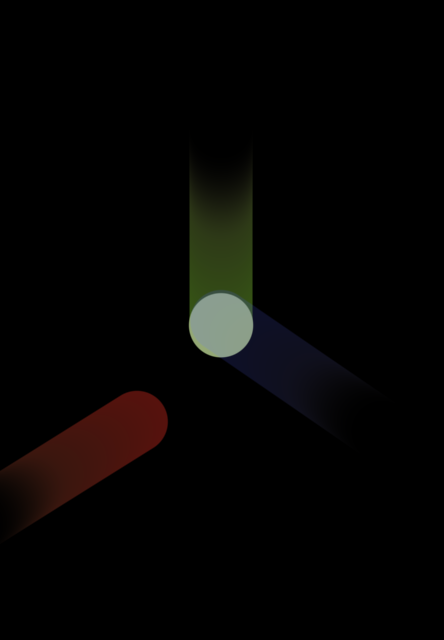
This background is drawn by a WebGL 2 fragment shader. Its source:

```glsl
#version 300 es
precision highp float;
// Three fading light trails on black, with a pale disc where two of them meet.

uniform vec2 u_resolution;
out vec4 fragColor;

// Soft coverage of a shape from its signed distance.
float coverage(float dist) {
    float edge = 1.0 / u_resolution.y;
    return 1.0 - smoothstep(-edge, edge, dist);
}

// Trail swept by a disc: rgb is its light, a is its coverage.
vec4 trail(vec2 p, vec2 head, vec2 dir, float radius, float len, vec3 headColor, vec3 tailColor) {
    vec2 axis = normalize(dir);
    vec2 q = p - head;
    float along = dot(q, axis);
    float across = dot(q, vec2(-axis.y, axis.x));

    // The round front of the sweep bends the lines of equal age.
    float age = along + sqrt(max(radius * radius - across * across, 0.0));
    float life = clamp(1.0 - age / len, 0.0, 1.0);
    vec3 light = mix(tailColor, headColor, life) * smoothstep(0.0, 0.45, life);

    float dist = length(vec2(min(along, 0.0), across)) - radius;
    return vec4(light, coverage(dist));
}

// Adds a translucent layer that keeps part of the light below it.
vec3 addLayer(vec3 base, vec4 layer, float keep) {
    return mix(base, base * keep + layer.rgb, layer.a);
}

void main() {
    // Centred coordinates, one unit per canvas height.
    vec2 p = (gl_FragCoord.xy - 0.5 * u_resolution) / u_resolution.y;

    vec2 discCenter = vec2(-0.0015, -0.0082);
    vec2 blueHead = vec2(-0.0013, -0.0013);
    vec2 redHead = vec2(-0.1328, -0.1589);
    vec3 discColor = vec3(0.58, 0.66, 0.46);

    vec4 red = trail(p, redHead, vec2(-0.847, -0.530), 0.0482, 0.325,
                     vec3(0.34, 0.07, 0.05), vec3(0.15, 0.10, 0.06));
    vec4 green = trail(p, discCenter, vec2(0.0, 1.0), 0.0492, 0.320,
                       vec3(0.22, 0.36, 0.08), vec3(0.15, 0.13, 0.10));
    vec4 blue = trail(p, blueHead, vec2(0.824, -0.566), 0.0482, 0.320,
                      vec3(0.05, 0.06, 0.18), vec3(0.07, 0.065, 0.07));

    // Trails and disc, from back to front.
    vec3 color = addLayer(vec3(0.0), red, 1.0);
    color = addLayer(color, green, 1.0);
    color = mix(color, discColor, coverage(length(p - discCenter) - 0.0502));
    color = addLayer(color, blue, 0.85);

    fragColor = vec4(color, 1.0);
}
```
